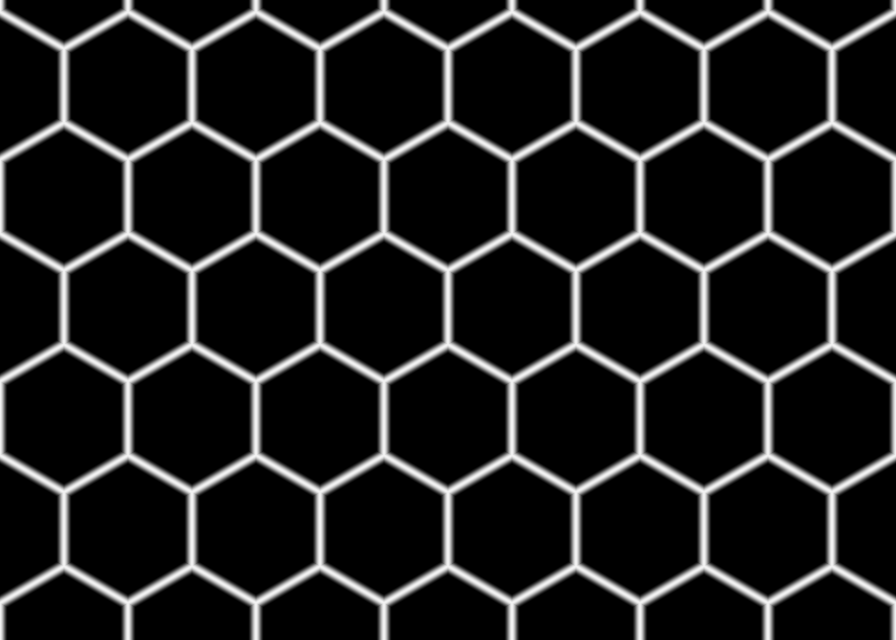
A Shadertoy shader for this pattern:

```glsl
// Soft pale honeycomb lines on black: pointy-top regular hexagons.
// The nearest of two interleaved rectangular lattices gives the cell centre,
// and the distance to the cell wall is shaded with a smooth falloff.

#define CELLS_ACROSS 7.0
#define LINE_REACH 0.063
#define LINE_COLOR vec3(0.95)
#define BACKGROUND vec3(0.0)

const float SQRT3 = 1.7320508;

// Offset from the nearest hexagon centre; neighbouring centres are 1 apart
vec2 hexOffset(vec2 p) {
    vec2 period = vec2(1.0, SQRT3);
    vec2 a = mod(p, period) - 0.5 * period;
    vec2 b = mod(p + 0.5 * period, period) - 0.5 * period;
    return dot(a, a) < dot(b, b) ? a : b;
}

// Distance from a point inside the cell to its nearest wall
float wallDistance(vec2 q) {
    q = abs(q);
    return 0.5 - max(q.x, dot(q, vec2(0.5, 0.5 * SQRT3)));
}

void mainImage(out vec4 fragColor, in vec2 fragCoord) {
    float pixel = CELLS_ACROSS / iResolution.x;
    vec2 p = fragCoord * pixel;

    // Cell centres of the bottom row lie on the lower border
    vec2 q = hexOffset(p + vec2(0.0, 0.5 * SQRT3));
    float d = wallDistance(q);

    // Blurred line profile, never narrower than a pixel
    float line = 1.0 - smoothstep(0.0, max(LINE_REACH, pixel), d);
    fragColor = vec4(mix(BACKGROUND, LINE_COLOR, line), 1.0);
}
```
